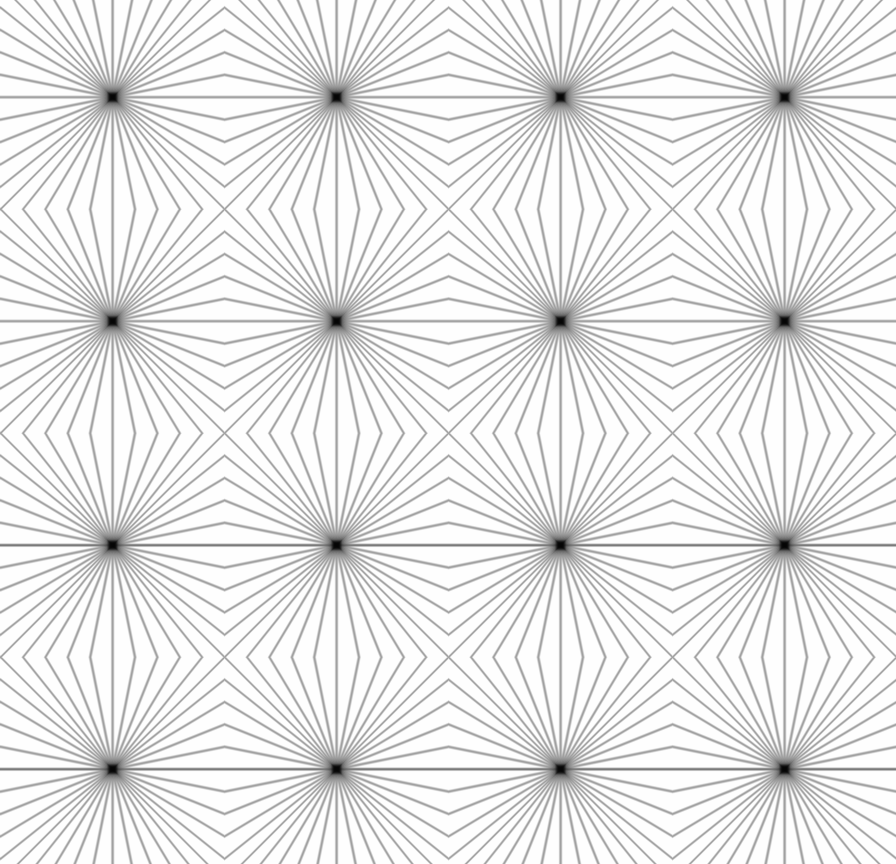
Reproduce this pattern procedurally as a Shadertoy shader.

```glsl
const float REPEATS = 4.0;                     // bursts across the canvas width
const vec2 FIRST_CENTER = vec2(0.1257, 0.1058); // lower left burst, in canvas widths
const int STEPS = 5;                           // ray slopes from an axis to the diagonal
const float LINE_REACH = 0.0028;               // soft half width, in canvas widths
const float RAY_INK = 0.38;
const float HEAVY_AXIS_INK = 0.55;             // horizontal axis of the lower rows
const float HEAVY_ROWS = 2.0;
const float CORE_INNER = 0.002;                // solid square where the rays meet
const float CORE_OUTER = 0.007;
const float CORE_INK = 0.8;
const vec3 PAPER = vec3(0.995);
const vec3 INK = vec3(0.02);

// Soft coverage of a line at distance d; keeps its weight on coarse canvases.
float lineCoverage(float d, float pixel) {
    float reach = max(LINE_REACH, 1.2 * pixel);
    return (1.0 - smoothstep(0.0, reach, abs(d))) * LINE_REACH / reach;
}

// Light left after all rays through the burst center; p is in canvas widths.
float burstLight(vec2 p, float axisInk, float pixel) {
    float light = 1.0;
    for (int k = -STEPS; k <= STEPS; k++) {
        float slope = float(k) / float(STEPS);

        // Shallow rays, measured along y
        float ink = k == 0 ? axisInk : RAY_INK;
        light *= 1.0 - ink * lineCoverage(p.y - slope * p.x, pixel);

        // Steep rays, measured along x; the diagonals are already drawn
        if (abs(k) < STEPS) {
            light *= 1.0 - RAY_INK * lineCoverage(p.x - slope * p.y, pixel);
        }
    }

    // Dark core
    float square = max(abs(p.x), abs(p.y));
    return light * (1.0 - CORE_INK * (1.0 - smoothstep(CORE_INNER, CORE_OUTER, square)));
}

void mainImage(out vec4 fragColor, in vec2 fragCoord) {
    float pixel = 1.0 / iResolution.x;
    vec2 grid = (fragCoord * pixel - FIRST_CENTER) * REPEATS + 0.5;

    // Square cells centered on the bursts
    vec2 local = (fract(grid) - 0.5) / REPEATS;
    float axisInk = floor(grid.y) < HEAVY_ROWS ? HEAVY_AXIS_INK : RAY_INK;

    float light = burstLight(local, axisInk, pixel);
    fragColor = vec4(mix(INK, PAPER, light), 1.0);
}
```
